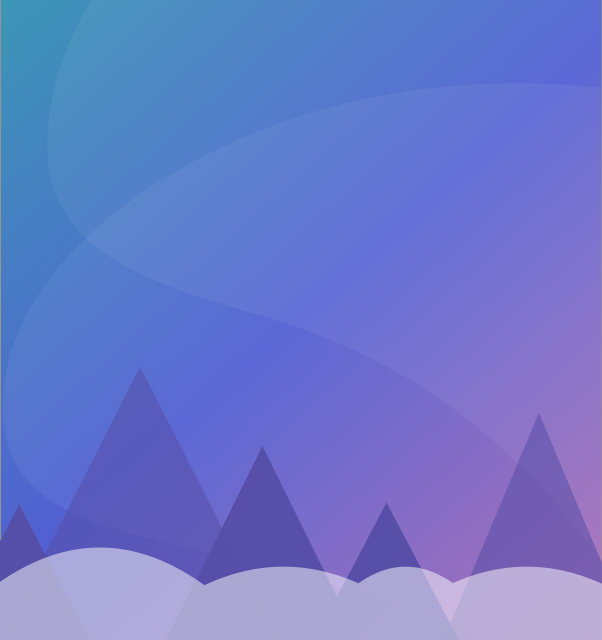
A Shadertoy shader for this background:

```glsl
#define SKY_TEAL vec3(0.235, 0.590, 0.715)
#define SKY_INDIGO vec3(0.322, 0.374, 0.825)
#define SKY_PINK vec3(0.660, 0.410, 0.700)
#define PEAK_COLOR vec3(0.335, 0.305, 0.655)
#define EDGE_COLOR vec3(0.58, 0.58, 0.58)
#define VEIL_ALPHA 0.055
#define FAR_ALPHA 0.55
#define NEAR_ALPHA 0.95
#define CLOUD_ALPHA 0.5
#define CURVE_STEPS 20

// Coverage from a signed distance, positive inside
float cover(float d) {
    return clamp(d * iResolution.y + 0.5, 0.0, 1.0);
}

vec2 bezier(vec2 a, vec2 b, vec2 c, vec2 d, float t) {
    float u = 1.0 - t;
    return u * u * u * a + 3.0 * u * u * t * b + 3.0 * u * t * t * c + t * t * t * d;
}

// Extends an outline: x keeps the nearest distance, y flips at each crossing to the left
void addCurve(inout vec2 outline, vec2 p, vec2 a, vec2 b, vec2 c, vec2 d) {
    vec2 from = a;
    for (int i = 1; i <= CURVE_STEPS; i++) {
        vec2 to = bezier(a, b, c, d, float(i) / float(CURVE_STEPS));
        vec2 edge = to - from, rel = p - from;
        float h = clamp(dot(rel, edge) / dot(edge, edge), 0.0, 1.0);
        outline.x = min(outline.x, length(rel - edge * h));
        if ((from.y > p.y) != (to.y > p.y) && rel.x > edge.x * rel.y / edge.y)
            outline.y = -outline.y;
        from = to;
    }
}

float upperVeil(vec2 p) {
    vec2 outline = vec2(1.0, -1.0), left = vec2(0.074, 0.768), bend = vec2(0.391, 0.512);
    addCurve(outline, p, vec2(0.146, 1.005), vec2(0.098, 0.928), vec2(0.074, 0.850), left);
    addCurve(outline, p, left, vec2(0.074, 0.609), vec2(0.234, 0.557), bend);
    addCurve(outline, p, bend, vec2(0.599, 0.453), vec2(0.781, 0.349), vec2(0.957, 0.102));
    return cover(outline.x * outline.y);
}

float lowerVeil(vec2 p) {
    vec2 outline = vec2(1.0, -1.0);
    vec2 top = vec2(0.430, 0.805), left = vec2(0.004, 0.362), bend = vec2(0.326, 0.137);
    addCurve(outline, p, vec2(0.990, 0.857), vec2(0.807, 0.883), vec2(0.612, 0.872), top);
    addCurve(outline, p, top, vec2(0.221, 0.728), vec2(0.004, 0.570), left);
    addCurve(outline, p, left, vec2(0.004, 0.199), vec2(0.169, 0.173), bend);
    addCurve(outline, p, bend, vec2(0.430, 0.115), vec2(0.586, 0.076), vec2(0.833, -0.029));
    return cover(outline.x * outline.y);
}

// Triangle with its apex at the given point; spread is half width per unit of height
float peak(vec2 p, vec2 apex, float spread) {
    float d = (apex.y - p.y) * spread - abs(p.x - apex.x);
    return cover(d / sqrt(1.0 + spread * spread));
}

// Height of a cloud hump: size holds half width and drop
float hump(float x, vec2 top, vec2 size) {
    float u = (x - top.x) / size.x;
    return top.y - size.y * u * u;
}

vec3 sky(vec2 p) {
    float t = dot(vec2(p.x, 1.0 - p.y), vec2(0.667, 0.745)) / 1.36;
    vec3 color = mix(SKY_TEAL, SKY_INDIGO, clamp(t * 2.0, 0.0, 1.0));
    return mix(color, SKY_PINK, clamp(t * 2.0 - 1.0, 0.0, 1.0));
}

void mainImage(out vec4 fragColor, in vec2 fragCoord) {
    vec2 p = fragCoord / iResolution.y;
    float width = iResolution.x / iResolution.y;

    // Sky under two translucent veils
    vec3 color = sky(p);
    color = mix(color, vec3(1.0), VEIL_ALPHA * upperVeil(p));
    color = mix(color, vec3(1.0), VEIL_ALPHA * lowerVeil(p));

    // Thin side borders
    float leftEdge = cover(0.0016 - p.x) * cover(p.y - 0.156);
    float rightEdge = cover(p.x - width + 0.0014);
    color = mix(color, EDGE_COLOR, max(leftEdge, 0.6 * rightEdge));

    // Far and near peaks
    float far = max(peak(p, vec2(0.219, 0.427), 0.508), peak(p, vec2(0.842, 0.355), 0.42));
    float near = max(peak(p, vec2(0.030, 0.212), 0.52), peak(p, vec2(0.410, 0.303), 0.495));
    near = max(near, peak(p, vec2(0.604, 0.215), 0.525));
    color = mix(color, PEAK_COLOR, FAR_ALPHA * far);
    color = mix(color, PEAK_COLOR, NEAR_ALPHA * near);

    // Cloud bank
    float bank = hump(p.x, vec2(0.156, 0.1445), vec2(0.163, 0.0586));
    bank = max(bank, hump(p.x, vec2(0.443, 0.1146), vec2(0.120, 0.0273)));
    bank = max(bank, hump(p.x, vec2(0.634, 0.1146), vec2(0.074, 0.0260)));
    bank = max(bank, hump(p.x, vec2(0.823, 0.1146), vec2(0.116, 0.0260)));
    color = mix(color, vec3(1.0), CLOUD_ALPHA * cover(bank - p.y));

    fragColor = vec4(color, 1.0);
}
```
